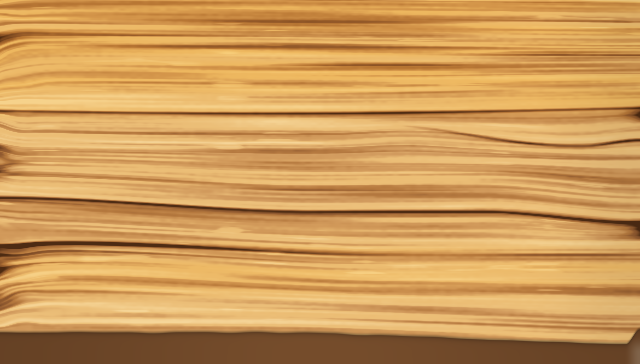
Write a Shadertoy shader that draws this texture.

```glsl
// Stacked bundles of old paper seen from the side, above a brown shelf.
// Noise stretched along x gives the sheets; a bend field makes them follow
// the gaps between bundles, and the left ends are frayed with dark notches.

float hash(vec2 p) {
    p = fract(p * vec2(0.1031, 0.1137));
    p += dot(p, p.yx + 33.33);
    return fract((p.x + p.y) * p.x * 7.31 + p.y * 3.7);
}

float noise(vec2 p) {
    vec2 i = floor(p), f = fract(p);
    f = f * f * (3.0 - 2.0 * f);
    return mix(mix(hash(i), hash(i + vec2(1, 0)), f.x),
               mix(hash(i + vec2(0, 1)), hash(i + vec2(1, 1)), f.x), f.y);
}

float bump(float d, float width) {
    d /= width;
    return exp(-d * d);
}

// Heights of the gaps, measured downward from the top edge
float upperGap(float x)  { return 0.304 + 0.011 * sin(3.14 * x) - 0.008 * x; }
float rightGap(float x)  { return 0.335 + 0.066 * smoothstep(0.55, 0.9, x) - 0.016 * smoothstep(0.91, 1.0, x); }
float middleGap(float x) { return 0.543 + 0.038 * smoothstep(0.0, 0.5, x) + 0.030 * smoothstep(0.75, 1.0, x); }
float lowerGap(float x)  { return 0.665 + 0.035 * smoothstep(0.1, 0.6, x) + 0.008 * bump(x, 0.05); }
float stackBase(float x) { return 0.914 + 0.030 * smoothstep(0.4, 1.0, x); }

// Vertical shift of the sheets at a given height
float bend(float x, float t) {
    float b = 0.02 * x;
    b = mix(b, upperGap(x) - 0.31, smoothstep(0.05, 0.30, t));
    b = mix(b, middleGap(x) - 0.58, smoothstep(0.34, 0.56, t));
    b = mix(b, lowerGap(x) - 0.70, smoothstep(0.60, 0.69, t));
    b = mix(b, stackBase(x) - 0.92, smoothstep(0.74, 0.91, t));
    return b + (rightGap(x) - 0.36) * 0.6 * bump(t - 0.38, 0.05) * smoothstep(0.5, 0.7, x);
}

// Thin dark slit with a soft shadow underneath
float slit(float d, float width) {
    return 0.6 * bump(d, width) + 0.28 * smoothstep(-0.003, 0.003, d) * exp(-max(d, 0.0) / 0.018);
}

vec3 paperColour(float tone) {
    vec3 c = mix(vec3(0.30, 0.17, 0.08), vec3(0.57, 0.36, 0.20), smoothstep(-0.25, 0.14, tone));
    c = mix(c, vec3(0.71, 0.48, 0.26), smoothstep(0.12, 0.32, tone));
    c = mix(c, vec3(0.82, 0.61, 0.38), smoothstep(0.30, 0.50, tone));
    c = mix(c, vec3(0.92, 0.75, 0.49), smoothstep(0.48, 0.68, tone));
    return mix(c, vec3(0.96, 0.84, 0.62), smoothstep(0.68, 1.0, tone));
}

void mainImage(out vec4 fragColor, in vec2 fragCoord) {
    vec2 uv = fragCoord / iResolution.xy;
    float x = uv.x, t = 1.0 - uv.y;

    // Sheet coordinate, curled and frayed near the left end
    float fray = exp(-x / 0.035);
    float s = t - bend(x, t) + 0.0025 * (noise(vec2(x * 5.0, t * 16.0)) - 0.5);
    s -= fray * (0.045 * bump(t - 0.19, 0.07) + 0.025 * bump(t - 0.74, 0.05));
    s += fray * 0.035 * (noise(vec2(x * 22.0, t * 26.0)) - 0.5);

    // Long streaks from thick to thin
    float thick = noise(vec2(x * 1.2, s * 34.0));
    float medium = noise(vec2(x * 2.2 + 7.0, s * 82.0 + 19.0));
    float fine = noise(vec2(x * 4.5 + 31.0, s * 150.0 + 5.0));
    float tone = 0.62 + 0.28 * (thick - 0.5) + 0.38 * (medium - 0.5) + 0.36 * (fine - 0.5);

    // Strata with deeper or barer sheets
    float deep = bump(s - 0.165, 0.045) + 0.6 * bump(s - 0.03, 0.035)
               + bump(s - 0.715, 0.035) + 0.5 * bump(s - 0.61, 0.025) + 0.4 * bump(s - 0.895, 0.02);
    float bare = bump(s - 0.245, 0.025) + 0.7 * bump(s - 0.335, 0.02)
               + 0.7 * bump(s - 0.665, 0.02) + 0.6 * bump(s - 0.82, 0.035);
    tone += 0.09 * bare - 0.07 * deep;

    // Dark cracks between sheets and broken pale edges
    float crack = smoothstep(0.66, 0.92, noise(vec2(x * 1.8 + 3.0, s * 98.0 + 40.0)));
    tone -= crack * (0.24 + 0.22 * deep) * (1.0 - 0.5 * min(bare, 1.0));
    float chip = smoothstep(0.74, 0.92, noise(vec2(x * 14.0, s * 120.0 + 70.0)));
    tone += 0.19 * chip * smoothstep(0.35, 0.75, noise(vec2(x * 5.0 + 9.0, s * 30.0)));
    tone += 0.05 * (noise(vec2(x * 110.0, t * 150.0)) - 0.5);

    // Gaps between bundles
    tone -= slit(t - upperGap(x), 0.0042);
    tone -= slit(t - rightGap(x), 0.0045) * smoothstep(0.55, 0.85, x);
    tone -= slit(t - middleGap(x), 0.0045) * 1.1;
    tone -= slit(t - lowerGap(x), 0.004) * (1.0 - 0.75 * smoothstep(0.3, 0.8, x));

    // Dark notches at both ends, crossed by loose sheet edges
    float notch = bump(t - 0.115, 0.022) + bump(t - 0.44, 0.045)
                + bump(t - 0.73, 0.04) + 0.8 * bump(t - 0.83, 0.025);
    float loose = noise(vec2(x * 35.0, s * 75.0 + 11.0));
    tone -= notch * exp(-x / 0.022) * (1.25 - 1.3 * loose);
    float rightNotch = bump(t - 0.315, 0.018) + bump(t - 0.63, 0.02);
    tone -= rightNotch * exp((x - 1.0) / 0.014) * 0.8;

    // Warm upper and lower bundles, paler middle
    vec3 colour = paperColour(tone);
    float warm = 1.0 - 0.75 * smoothstep(0.29, 0.34, t) + 0.6 * bump(t - 0.74, 0.06);
    warm *= 0.5 + noise(vec2(x * 2.0, s * 45.0 + 90.0));
    colour *= mix(vec3(1.0), vec3(1.01, 0.965, 0.80), clamp(warm, 0.0, 1.2));
    colour *= 1.0 - 0.06 * smoothstep(0.82, 1.0, x);

    // Shelf below the uneven bottom edge
    float base = stackBase(x) + 0.004 * (noise(vec2(x * 25.0, 2.0)) - 0.5);
    base -= 0.04 * smoothstep(0.978, 1.0, x);
    vec3 shelf = mix(vec3(0.39, 0.25, 0.14), vec3(0.46, 0.30, 0.17), bump(x - 0.5, 0.35));
    shelf = mix(shelf, vec3(0.50, 0.39, 0.29), smoothstep(0.975, 1.0, x) * smoothstep(0.92, 0.97, t));
    shelf *= 1.0 - 0.25 * exp(-max(t - base, 0.0) / 0.006);
    colour *= 1.0 - 0.35 * bump(t - base, 0.005);
    colour = mix(colour, shelf, smoothstep(-0.002, 0.002, t - base));

    fragColor = vec4(colour, 1.0);
}
```
